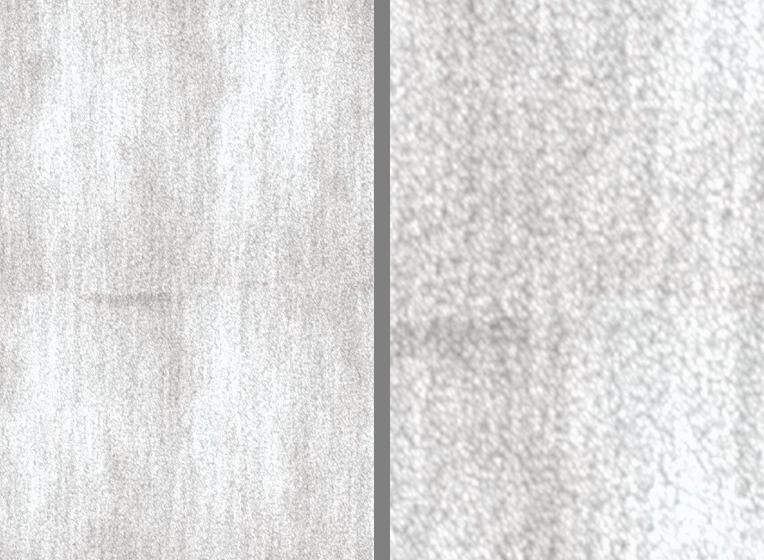
Left: the whole. Right: its middle third, enlarged.
Write a WebGL 1 fragment shader that draws this texture.

```glsl
precision highp float;
// Bleached denim: two rows of worn cloth meeting at an uneven seam.
// Soft blobs and layered sines shade the wear; stretched noise makes the
// vertical threads, and skewed cellular noise the short diagonal twill.
uniform vec2 u_resolution;

const float BASE_TONE = 0.876;
const vec2 PANEL_SIZE = vec2(0.319, 0.527);
const vec2 LOWER_ROW_SHIFT = vec2(0.042, 0.0);
const vec3 WARM_TINT = vec3(0.010, -0.003, -0.007);
const vec3 COOL_TINT = vec3(-0.014, 0.003, 0.008);

float hash(vec2 p) {
  vec3 q = fract(p.xyx * vec3(0.1031, 0.1030, 0.0973));
  q += dot(q, q.yzx + 33.33);
  return fract((q.x + q.y) * q.z);
}

// Smooth value noise centred on zero
float noise(vec2 p) {
  vec2 cell = floor(p);
  vec2 f = fract(p);
  f = f * f * (3.0 - 2.0 * f);
  float low = mix(hash(cell), hash(cell + vec2(1.0, 0.0)), f.x);
  float high = mix(hash(cell + vec2(0.0, 1.0)), hash(cell + vec2(1.0)), f.x);
  return mix(low, high, f.y) - 0.5;
}

// Distance to the nearest jittered point
float cellular(vec2 p) {
  vec2 cell = floor(p);
  float nearest = 4.0;
  for (int j = -1; j <= 1; j++) {
    for (int i = -1; i <= 1; i++) {
      vec2 c = cell + vec2(float(i), float(j));
      vec2 d = c + vec2(hash(c), hash(c + 71.7)) - p;
      nearest = min(nearest, dot(d, d));
    }
  }
  return sqrt(nearest);
}

// Soft spot that wraps around the panel sideways
float blob(vec2 t, vec2 centre, vec2 size) {
  vec2 d = t - centre;
  d.x = fract(d.x + 0.5) - 0.5;
  d /= size;
  return exp(-dot(d, d));
}

float softWindow(float x, float start, float end, float soft) {
  return smoothstep(start - soft, start + soft, x)
       * (1.0 - smoothstep(end - soft, end + soft, x));
}

float seamDepth(float x) {
  float stepUp = mix(0.523, 0.503, smoothstep(0.302, 0.322, x));
  return stepUp + 0.002 * sin(x * 38.0) + 0.001 * sin(x * 97.0);
}

// Bleached (positive) and dirty (negative) areas of one panel
float panelWear(vec2 t) {
  t.x += 0.04 * sin(t.y * 17.0) + 0.02 * sin(t.y * 41.0 + t.x * 9.0);
  float bleached = blob(t, vec2(0.40, 0.25), vec2(0.15, 0.25))
                 + blob(t, vec2(0.30, 0.55), vec2(0.11, 0.22))
                 + blob(t, vec2(0.64, 0.48), vec2(0.11, 0.24));
  float dirty = blob(t, vec2(0.10, 0.18), vec2(0.11, 0.30))
              + blob(t, vec2(0.90, 0.02), vec2(0.20, 0.06))
              + blob(t, vec2(0.80, 0.62), vec2(0.10, 0.13))
              + 0.9 * blob(t, vec2(0.95, 0.90), vec2(0.40, 0.16))
              + blob(t, vec2(0.20, 0.46), vec2(0.025, 0.025));
  return 0.068 * bleached - 0.060 * dirty;
}

float layeredSines(vec2 p) {
  return sin(p.x * 23.0 + 2.0 * sin(p.y * 9.0))
       + 0.7 * sin(p.x * 51.0 - p.y * 19.0 + 1.5 * sin(p.y * 27.0))
       + 0.5 * sin(p.x * 88.0 + p.y * 31.0);
}

float threads(vec2 p) {
  return 0.075 * noise(p * vec2(125.0, 9.0))
       + 0.070 * noise(p * vec2(210.0, 24.0) + 19.0);
}

float twill(vec2 p) {
  vec2 skewed = vec2((p.x + 0.8 * p.y) * 215.0, (p.x - p.y) * 105.0);
  return 0.19 * (0.50 - cellular(skewed));
}

float grain(vec2 p) {
  return 0.12 * noise(p * vec2(310.0, 250.0) + 5.0)
       + 0.10 * noise(p * vec2(470.0, 430.0) + 47.0);
}

// Dark fold hanging just below the seam, in three pieces
float seamShadow(float x, float below) {
  float band = smoothstep(-0.001, 0.003, below)
             * (1.0 - smoothstep(0.010, 0.027, below));
  float line = softWindow(below, 0.0, 0.004, 0.002);
  float pieces = softWindow(x, 0.148, 0.302, 0.006)
               + 0.8 * softWindow(x, 0.405, 0.480, 0.020)
               + 0.8 * softWindow(x, 0.620, 0.700, 0.020);
  return 0.065 * band * pieces + 0.040 * line * softWindow(x, 0.34, 0.50, 0.02);
}

void main() {
  vec2 p = gl_FragCoord.xy / u_resolution.y;
  float depth = 1.0 - p.y;
  float below = depth - seamDepth(p.x);

  // Panel coordinates: the lower row is shifted sideways
  float lower = smoothstep(-0.001, 0.001, below);
  vec2 upperTile = vec2(p.x, depth) / PANEL_SIZE;
  vec2 lowerTile = (vec2(p.x, depth - PANEL_SIZE.y) + LOWER_ROW_SHIFT) / PANEL_SIZE;
  float wear = mix(panelWear(upperTile), panelWear(lowerTile), lower);
  wear += 0.007 * layeredSines(p) - seamShadow(p.x, below);

  float tone = BASE_TONE + wear + threads(p) + twill(p) + grain(p);
  tone = clamp(tone, 0.62, 0.985);

  vec3 tint = WARM_TINT * smoothstep(0.02, -0.07, wear)
            + COOL_TINT * smoothstep(0.01, 0.08, wear);
  tint += 0.012 * noise(p * 190.0 + 83.0) * vec3(1.0, -0.5, -0.6);
  gl_FragColor = vec4(tone + tint, 1.0);
}
```
